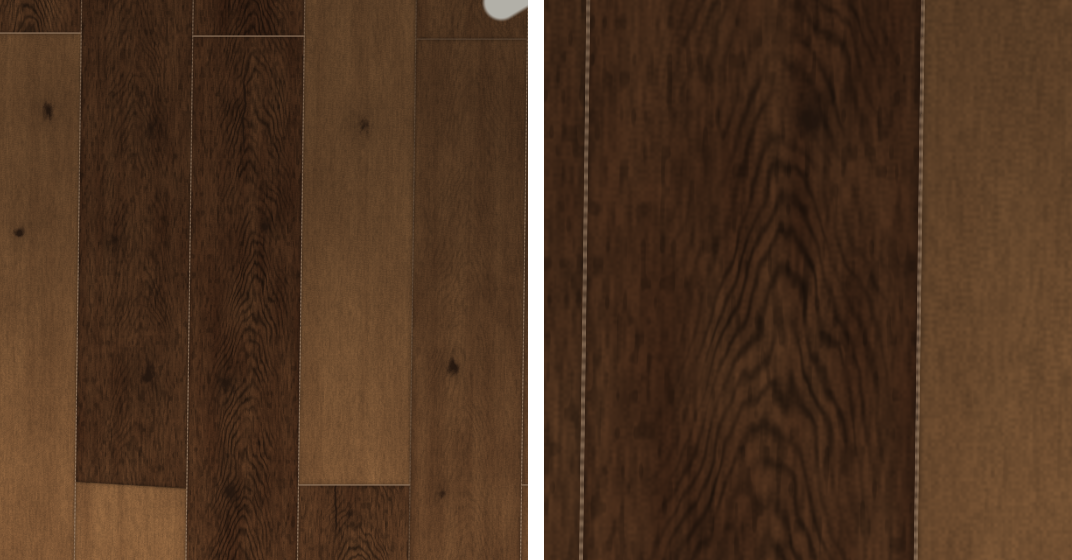
Left, the full canvas; right, a detail of the centre.
This texture is drawn by a WebGL 2 fragment shader. Its source:

```glsl
#version 300 es
precision highp float;
// Dark and light wood planks in slightly leaning columns with staggered ends.
// Each plank gets a tone, stretched noise grain, broken rings, knots and cracks;
// thin stitched seams, a soft fall of light and a pale corner object lie on top.
uniform vec2 u_resolution;
out vec4 fragColor;

#define PLANK_WIDTH 0.1992
#define FIRST_SEAM 0.1328
#define LEAN 0.013
#define SEAM_HALF 0.0012
#define STITCHES 150.0
#define RING_SPACING 0.025
#define KNOT_CELL 0.23
#define KNOT_CHANCE 0.62
#define CRACK_CHANCE 0.20
#define FIBRE_DEPTH 0.27

const vec3 DARK_WOOD = vec3(0.214, 0.129, 0.076);
const vec3 LIGHT_WOOD = vec3(0.450, 0.318, 0.198);
const vec3 KNOT_COLOR = vec3(0.125, 0.078, 0.050);
const vec3 SEAM_COLOR = vec3(0.60, 0.49, 0.39);
const vec3 PALE_OBJECT = vec3(0.70, 0.69, 0.66);

// Lightness of the long plank and the short plank of each column
const float LONG_TONE[6] = float[6](0.74, 0.11, 0.07, 0.78, 0.48, 0.45);
const float SHORT_TONE[6] = float[6](0.18, 0.80, 0.03, 0.16, 0.44, 0.60);

float hash(vec2 p) {
  return fract(sin(dot(p, vec2(127.1, 311.7))) * 43758.5453);
}

float noise(vec2 p) {
  vec2 i = floor(p), f = fract(p);
  f = f * f * (3.0 - 2.0 * f);
  return mix(mix(hash(i), hash(i + vec2(1, 0)), f.x),
             mix(hash(i + vec2(0, 1)), hash(i + vec2(1, 1)), f.x), f.y);
}

float fbm(vec2 p) {
  float sum = 0.0, gain = 0.5;
  for (int i = 0; i < 4; i++) {
    sum += gain * noise(p);
    p = p * 2.03 + 17.3;
    gain *= 0.5;
  }
  return sum;
}

// Broken rings that peak upward near the middle of the plank
float archRings(vec2 q, float seed) {
  float u = q.x / PLANK_WIDTH - 0.52 - 0.4 * (fbm(vec2(seed, q.y * 2.5)) - 0.47);
  float level = q.y + 0.60 * sqrt(u * u + 0.006);
  level += 0.10 * (fbm(vec2(q.x * 30.0, q.y * 11.0) + seed) - 0.47);
  float ring = pow(0.5 + 0.5 * sin(6.2832 * level / RING_SPACING), 2.0);
  float broken = smoothstep(0.15, 0.60, fbm(vec2(q.x * 35.0, q.y * 22.0) + seed * 2.3));
  return ring * broken * (1.0 - smoothstep(0.14, 0.42, abs(u)));
}

// Knot core and its stain: one jittered candidate per cell along a column
float knots(vec2 q, float seed) {
  vec2 id = vec2(seed, floor(q.y / KNOT_CELL));
  vec2 center = vec2((0.25 + 0.5 * hash(id + 3.1)) * PLANK_WIDTH,
                     (id.y + 0.35 + 0.3 * hash(id + 7.7)) * KNOT_CELL);
  vec2 d = (q - center) * vec2(1.0, 0.8);
  float size = mix(0.007, 0.017, hash(id + 5.3));
  float r = length(d) / size + 2.4 * (fbm(q * vec2(110.0, 65.0)) - 0.47);
  float shade = 0.6 * (1.0 - smoothstep(0.0, 1.4, r)) + 0.36 * exp(-max(r, 0.0) * 0.7);
  float fade = 1.0 - smoothstep(0.035, 0.075, length(d));
  return shade * fade * step(hash(id + 1.9), KNOT_CHANCE);
}

// Thin wandering split running along the grain
float cracks(vec2 q, float seed, float px) {
  vec2 id = vec2(seed, floor(q.y / KNOT_CELL));
  float v = fract(q.y / KNOT_CELL);
  float x = (0.3 + 0.4 * hash(id + 12.4)) * PLANK_WIDTH
          + 0.012 * (fbm(vec2(seed, q.y * 38.0)) - 0.5);
  float ends = smoothstep(0.12, 0.3, v) * (1.0 - smoothstep(0.65, 0.9, v));
  float line = 1.0 - smoothstep(0.0004, 0.0012 + px, abs(q.x - x));
  return line * ends * step(hash(id + 21.6), CRACK_CHANCE);
}

void main() {
  float px = 1.0 / u_resolution.y;
  vec2 p = gl_FragCoord.xy * px;

  // Column and position inside it
  float across = (p.x - LEAN * p.y - FIRST_SEAM) / PLANK_WIDTH + 1.0;
  float column = floor(across);
  vec2 q = vec2(fract(across) * PLANK_WIDTH, p.y);
  int c = clamp(int(column), 0, 5);
  bool even = c % 2 == 0;

  // Staggered plank ends: near the top in even columns, near the foot in odd
  float joint = even ? 0.941 - 0.0027 * column : 0.134;
  if (c == 1) joint -= 0.06 * (q.x - 0.5 * PLANK_WIDTH);
  float beyond = (even ? 1.0 : -1.0) * (q.y - joint);
  float tone = mix(LONG_TONE[c], SHORT_TONE[c], smoothstep(-px, px, beyond));
  float seed = column * 9.7 + step(0.0, beyond) * 31.3;

  // Wood: broad streaks, blotches, rings, fine fibres and pores
  float streak = fbm(vec2(q.x * 60.0, q.y * 2.0) + seed) - 0.47;
  float blotch = fbm(vec2(q.x * 24.0, q.y * 11.0) + seed * 1.7) - 0.47;
  float fibre = noise(vec2(q.x * 400.0, q.y * 70.0) + seed) - 0.5;
  float pore = smoothstep(0.6, 0.9, noise(vec2(q.x * 280.0, q.y * 90.0) + seed * 3.0));
  float speck = noise(p * 480.0) - 0.5;
  float darkness = 1.0 - smoothstep(0.1, 0.6, tone);
  float figure = (0.03 + 0.40 * darkness) * (c == 1 ? 0.5 : 1.0);
  vec3 wood = mix(DARK_WOOD, LIGHT_WOOD, tone + 0.30 * streak + 0.34 * blotch);
  wood *= 1.0 + FIBRE_DEPTH * (0.4 + 0.7 * darkness) * fibre + 0.13 * speck;
  wood *= 1.0 - (0.05 + 0.15 * darkness) * pore;
  wood *= 1.0 + 0.28 * figure - figure * archRings(q, seed);
  wood = mix(wood, KNOT_COLOR, min(knots(q, seed), 0.88));
  wood = mix(wood, KNOT_COLOR, 0.85 * cracks(q, seed, px));

  // Light falls off toward the top, most visibly on pale planks
  float fall = mix(1.25, 0.88, smoothstep(-0.1, 0.8, p.y)) * (1.05 - 0.10 * p.x);
  wood *= mix(fall, 1.0, 0.5 * darkness);

  // Stitched long seams and plain plank ends, each over a soft dark groove
  float side = abs(fract(across + 0.5) - 0.5) * PLANK_WIDTH;
  float stitch = 0.78 + 0.22 * sin(6.2832 * STITCHES * p.y);
  float worn = floor(across + 0.5) == 4.0 ? 0.40 : 0.85;
  worn *= mix(1.0, 0.7, p.y);
  float seam = 1.0 - smoothstep(SEAM_HALF - px * 0.5, SEAM_HALF + px * 0.5, side);
  float end = 1.0 - smoothstep(SEAM_HALF - px * 0.5, SEAM_HALF + px * 0.5, abs(beyond));
  float endWorn = c == 1 ? 0.0 : (c == 4 ? 0.28 : 0.75);
  wood *= 1.0 - 0.35 * exp(-min(side, abs(beyond)) / 0.0025);
  wood = mix(wood, SEAM_COLOR, max(seam * stitch * worn, end * endWorn));

  // Pale rounded object entering at the upper right corner
  vec2 o = p - vec2(0.895, 0.996), axis = vec2(0.05, 0.03);
  float blob = length(o - axis * clamp(dot(o, axis) / dot(axis, axis), 0.0, 1.0)) - 0.033;
  wood = mix(wood, PALE_OBJECT, 1.0 - smoothstep(-0.006, 0.003, blob));

  fragColor = vec4(clamp(wood, 0.0, 1.0), 1.0);
}
```
